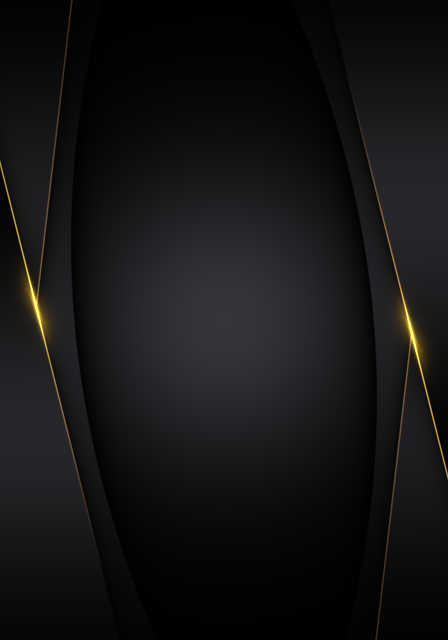
This background is drawn by a Shadertoy shader. Its source:

```glsl
// Black layered panels with a curved centre sheet, gold seams and two glowing joints
#define SIZE vec2(0.698, 1.0)
#define JOINT vec2(0.0565, 0.52)
#define SEAM_DOWN normalize(vec2(0.25, -1.0))
#define BRANCH_UP normalize(vec2(0.0555, 0.48))
#define TINT vec3(0.98, 0.96, 1.06)
#define BRONZE vec3(0.58, 0.43, 0.28)
#define GOLD vec3(1.0, 0.84, 0.36)
#define GLOW vec3(1.0, 0.74, 0.06)
#define LINE_WIDTH 0.0008

// Soft bell of light around zero
float bell(float x, float width) {
    x /= width;
    return exp(-x * x);
}

// Darkening cast by an edge at distance d
float shadow(float d, float strength, float reach) {
    return 1.0 - strength * exp(-max(d, 0.0) / reach);
}

// Signed distance to a line, positive on its right when facing along dir
float side(vec2 p, vec2 dir) {
    return dot(p, vec2(dir.y, -dir.x));
}

float stroke(float d, float px) {
    return 1.0 - smoothstep(0.0, LINE_WIDTH + px, abs(d));
}

void mainImage(out vec4 fragColor, in vec2 fragCoord) {
    vec2 p = fragCoord / iResolution.xy * SIZE;
    float px = 1.0 / iResolution.y;

    // Half-turn symmetry: the right half reuses the left design
    if (p.x > 0.5 * SIZE.x) p = SIZE - p;

    // Distances to the three panel edges
    vec2 q = p - JOINT;
    float seam = -side(q, SEAM_DOWN);
    float branch = side(q, BRANCH_UP);
    float h = p.y - 0.622;
    float curve = (p.x - 0.1107 - 0.345 * h * h) / sqrt(1.0 + 0.476 * h * h);

    // Panels, from the centre sheet outwards
    float sheet = 0.215 * bell(length(p - 0.5 * SIZE), 0.247);
    sheet *= shadow(curve, 0.92, 0.022);
    float band = 0.14 * bell(p.y - 0.47, 0.33);
    band *= shadow(min(seam, branch), 0.75, 0.012);
    float wedge = 0.125 * bell(p.y - 0.66, 0.22) * shadow(seam, 0.6, 0.012);
    float wing = 0.155 * bell(p.y - 0.33, 0.24);

    float shade = mix(band, sheet, smoothstep(-px, px, curve));
    shade = mix(wedge, shade, smoothstep(-px, px, branch));
    shade = mix(wing, shade, smoothstep(-px, px, seam));
    vec3 col = shade * TINT;

    // Gold seams, brightest near the joint
    float along = dot(q, SEAM_DOWN);
    float rise = dot(q, BRANCH_UP);
    float seamLight = 1.0 - smoothstep(0.1, 0.46, along);
    vec3 seamColor = mix(BRONZE, GOLD, exp(-max(along, -0.3 * along) / 0.1));
    col = mix(col, seamColor, 0.9 * seamLight * stroke(seam, px));
    float branchLight = mix(0.8, 0.4, smoothstep(0.0, 0.48, rise));
    branchLight *= smoothstep(-px, px, seam);
    col = mix(col, BRONZE, branchLight * stroke(branch, px));

    // Glow at the joint, leaning left above it and right below it
    float lean = 0.012 * clamp(along / 0.03, -1.0, 1.0);
    float halo = bell(along, 0.05) * exp(-abs(seam - 0.5 * lean) / 0.0085);
    float core = bell(along, 0.04) * bell(seam, 0.0035);
    col += 0.5 * halo * GLOW + 0.65 * core * GOLD;

    fragColor = vec4(min(col, 1.0), 1.0);
}
```
